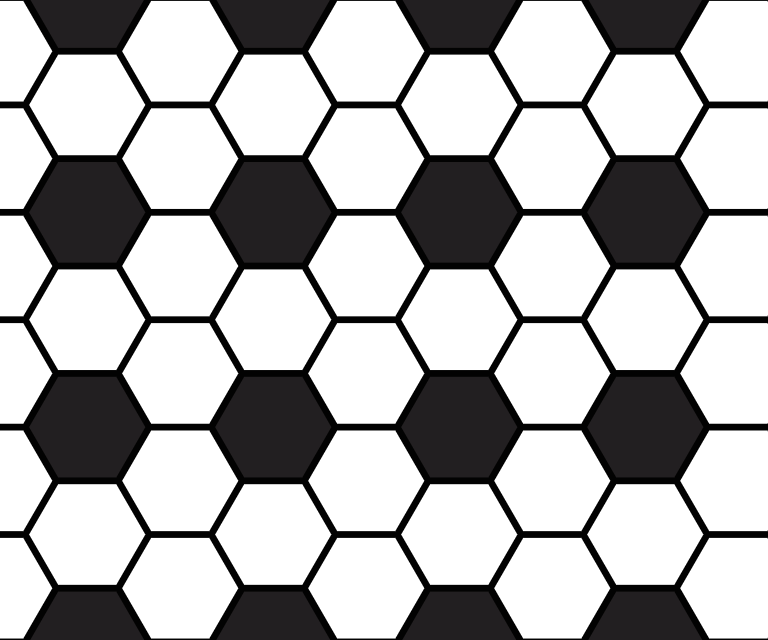
Give the GLSL for this pattern, as a WebGL 1 fragment shader.

```glsl
precision highp float;

uniform vec2 u_resolution;

// Lengths are fractions of the canvas width
const float APOTHEM = 0.06992;
const float HALF_LINE = 0.0044;
const vec2 DARK_CENTRE = vec2(0.0980, 0.1402); // offset from the canvas centre
const vec3 LINE_COLOUR = vec3(0.008);
const vec3 DARK_COLOUR = vec3(0.135, 0.122, 0.128);
const vec3 LIGHT_COLOUR = vec3(1.0);

const vec2 HEX_NORMAL = vec2(0.8660254, 0.5);

// Offset from the nearest point of a rectangular lattice
vec2 repeatCentred(vec2 p, vec2 period) {
    return (fract(p / period + 0.5) - 0.5) * period;
}

// Distance from the centre to the flat-topped hexagon through p, by apothem
float hexRadius(vec2 p) {
    p = abs(p);
    return max(p.y, dot(p, HEX_NORMAL));
}

void main() {
    float pixel = 1.0 / u_resolution.x;
    vec2 p = (gl_FragCoord.xy - 0.5 * u_resolution) * pixel - DARK_CENTRE;

    // Two interleaved lattices cover the plane with hexagons
    vec2 period = APOTHEM * vec2(2.0 * sqrt(3.0), 2.0);
    float radius = min(hexRadius(repeatCentred(p, period)),
                       hexRadius(repeatCentred(p + 0.5 * period, period)));

    // Every second hexagon of every second column is dark
    float darkRadius = hexRadius(repeatCentred(p, period * vec2(1.0, 2.0)));
    vec3 fill = mix(DARK_COLOUR, LIGHT_COLOUR, step(APOTHEM, darkRadius));

    // Outline along the shared edges
    float edgeDistance = APOTHEM - radius;
    float inside = clamp((edgeDistance - HALF_LINE) / pixel + 0.5, 0.0, 1.0);
    gl_FragColor = vec4(mix(LINE_COLOUR, fill, inside), 1.0);
}
```
